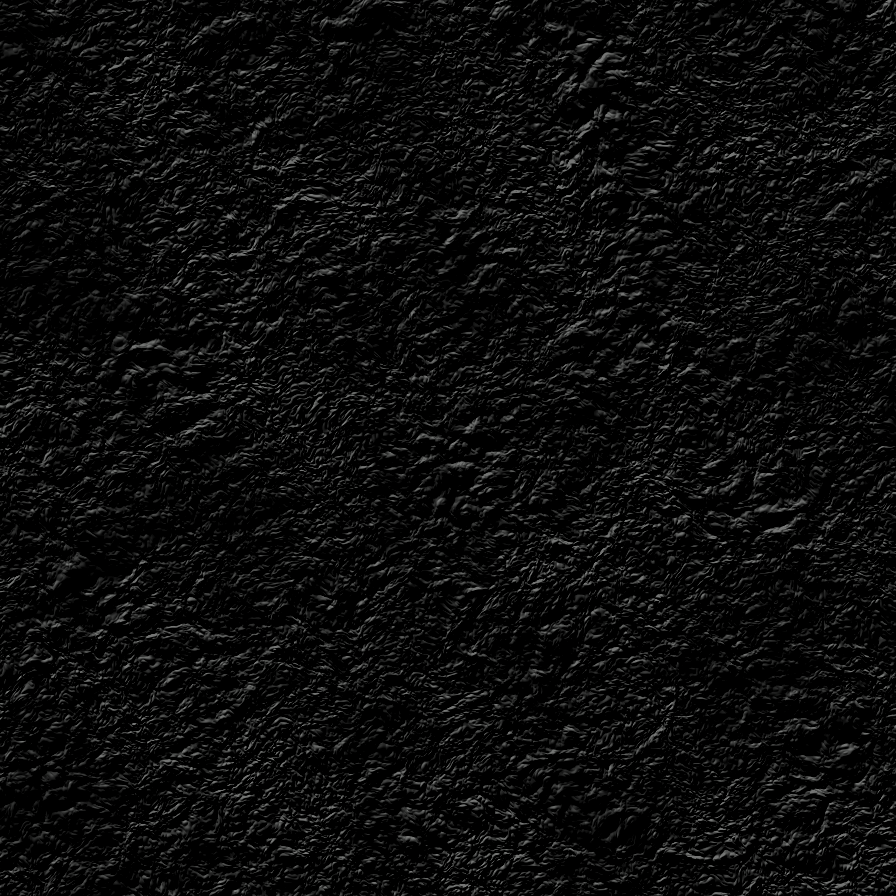
This texture is drawn by a three.js fragment shader. Its source:

```glsl
varying vec2 vUv;

vec2 cellGradient(vec2 cell) {
  float angle = 6.2832 * fract(sin(dot(cell, vec2(127.1, 311.7))) * 43758.55);
  return vec2(cos(angle), sin(angle));
}

float gradientNoise(vec2 p) {
  vec2 i = floor(p);
  vec2 f = p - i;
  vec2 u = f * f * f * (f * (f * 6.0 - 15.0) + 10.0);
  float a = dot(cellGradient(i), f);
  float b = dot(cellGradient(i + vec2(1.0, 0.0)), f - vec2(1.0, 0.0));
  float c = dot(cellGradient(i + vec2(0.0, 1.0)), f - vec2(0.0, 1.0));
  float d = dot(cellGradient(i + 1.0), f - 1.0);
  return mix(mix(a, b, u.x), mix(c, d, u.x), u.y);
}

vec2 warpOffset(vec2 p) {
  return vec2(gradientNoise(p), gradientNoise(p + 37.3));
}

mat2 rotation(float angle) {
  float c = cos(angle), s = sin(angle);
  return mat2(c, s, -s, c);
}

// Rough leathery relief: lumps, grains and a few long folds
float reliefHeight(vec2 p) {
  p += 0.016 * warpOffset(p * 11.0);
  p += 0.006 * warpOffset(p * 42.0 + 5.0);

  float patchiness = gradientNoise(p * 7.0 + 61.0);
  float height = 0.0;
  float frequency = 24.0;
  float steepness = 0.45;
  vec2 q = p * vec2(0.92, 1.0);
  for (int octave = 0; octave < 4; octave++) {
    float n = gradientNoise(q * frequency + 13.7 * float(octave));
    float lump = sqrt(n * n + 0.0006);
    float balance = 1.0 + patchiness * (float(octave) - 1.5) * 0.7;
    height += steepness * balance * lump / frequency;
    q = rotation(0.6) * q;
    frequency *= 1.95;
    steepness = min(steepness * 1.33, 1.0);
  }

  float foldLine = gradientNoise(p * vec2(7.0, 10.0) + 19.0);
  float foldMask = smoothstep(0.05, 0.35, gradientNoise(p * 6.0 + 83.0));
  return height + 0.006 * foldMask * exp(-450.0 * foldLine * foldLine);
}

void main() {
  // Turn the plane so the light comes from +y
  vec2 p = rotation(-0.36) * vUv + 3.0;
  float stepSize = 0.0014;
  float slope = (reliefHeight(p - vec2(0.0, 0.5 * stepSize))
               - reliefHeight(p + vec2(0.0, 0.5 * stepSize))) / stepSize;

  // Only faces turned to the light rise out of black
  float gain = 0.215 * (1.0 + 0.6 * gradientNoise(p * 5.0 + 29.0));
  float light = clamp(gain * slope - 0.05, 0.0, 0.46);
  gl_FragColor = vec4(light * vec3(0.985, 1.0, 0.985), 1.0);
}
```
